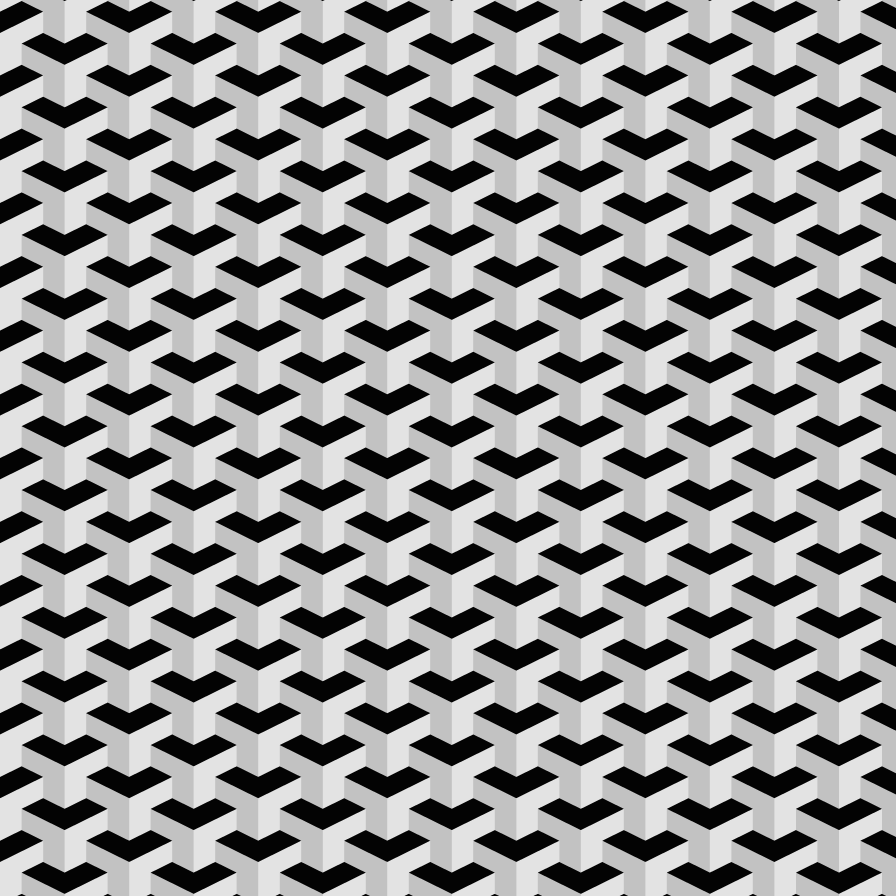
Write a three.js fragment shader that draws this pattern.

```glsl
#define ACROSS 6.943
#define DOWN 14.05
#define ORIGIN vec2(0.4322, 0.6311)
#define TOP_SHADE 0.01
#define LEFT_SHADE 0.76
#define RIGHT_SHADE 0.89
#define SAMPLES 5

varying vec2 vUv;

// Shade of the interlocked blocks; one repeat is 6 by 6 units,
// with every second column of blocks raised by half a repeat.
float blockShade(vec2 p) {
  float column = floor((p.x + 1.0) / 3.0);
  p -= 3.0 * column;
  float side = abs(p.x);

  // Height above the lower edge of the chevron-shaped top
  float height = mod(p.y - side + 2.0, 6.0);

  // Stem: chevron above two upright faces
  if (p.x < 1.0) {
    if (height < 2.0) return TOP_SHADE;
    return p.x < 0.0 ? LEFT_SHADE : RIGHT_SHADE;
  }

  // Arms: this block meets the next column's block
  float armTop = 4.0 - 2.0 * side;
  if (height < armTop) return TOP_SHADE;
  if (height < armTop + 2.0) return LEFT_SHADE;
  return height < 4.0 ? TOP_SHADE : RIGHT_SHADE;
}

void main() {
  vec2 scale = 6.0 * vec2(ACROSS, DOWN);
  vec2 center = (vUv - ORIGIN) * scale;
  vec2 footprint = fwidth(vUv) * scale;

  // Average a grid of samples over the pixel for smooth edges
  float shade = 0.0;
  for (int j = 0; j < SAMPLES; j++) {
    for (int i = 0; i < SAMPLES; i++) {
      vec2 offset = (vec2(float(i), float(j)) + 0.5) / float(SAMPLES) - 0.5;
      shade += blockShade(center + offset * footprint);
    }
  }
  shade /= float(SAMPLES * SAMPLES);

  gl_FragColor = vec4(vec3(shade), 1.0);
}
```
